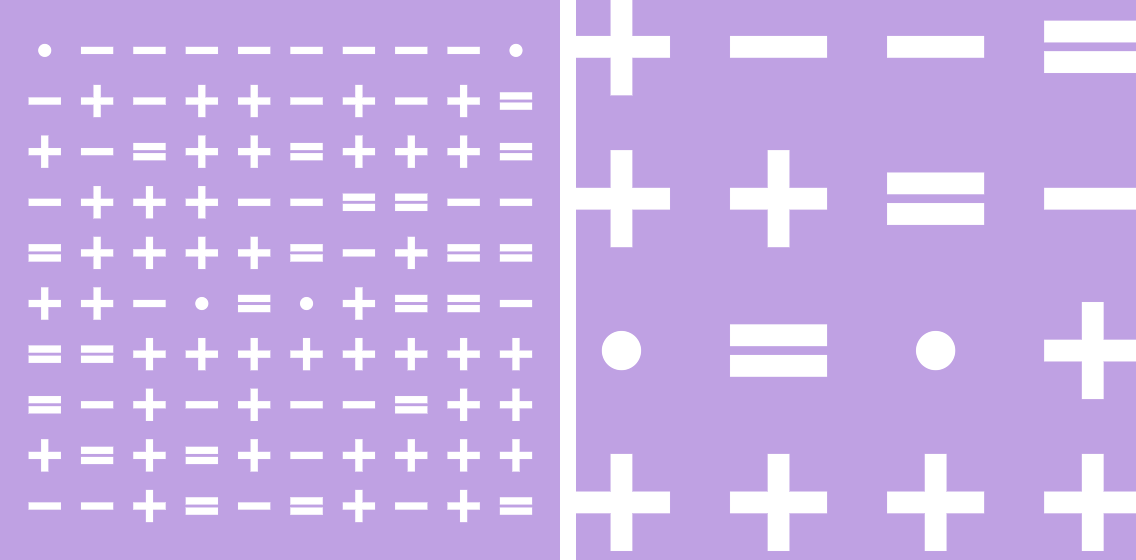
Left: the whole. Right: its middle third, enlarged.
This pattern is drawn by a Shadertoy shader. Its source:

```glsl
#define GRID_COUNT 10.0
#define FIRST_CENTER vec2(0.0799, 0.0964)
#define PITCH vec2(0.0935, 0.0904)
#define BAR_HALF vec2(0.0289, 0.0065)
#define EQUALS_OFFSET 0.0091
#define DOT_RADIUS 0.0117
#define PLUS_SHARE vec2(0.33, 0.65)
#define DASH_SHARE vec2(0.40, 0.12)
#define BACKGROUND vec3(0.75, 0.63, 0.89)
#define INK vec3(1.0)

const int DOT = 0, DASH = 1, EQUALS = 2, PLUS = 3;

float hash(vec2 p) {
    return fract(sin(dot(p, vec2(127.1, 311.7))) * 43758.5453);
}

float sdBox(vec2 p, vec2 halfSize) {
    vec2 d = abs(p) - halfSize;
    return length(max(d, 0.0)) + min(max(d.x, d.y), 0.0);
}

// Choose a sign: dots at the top corners and in one inner row, the rest random
int pickSign(vec2 cell) {
    float last = GRID_COUNT - 1.0;
    if (cell.y == last) return mod(cell.x, last) == 0.0 ? DOT : DASH;
    if (cell.y == 4.0 && abs(cell.x - 4.0) == 1.0) return DOT;

    // Even rows hold more dashes, odd rows more pluses
    int parity = int(mod(cell.y, 2.0));
    float pick = hash(cell + 1.0);
    if (pick < PLUS_SHARE[parity]) return PLUS;
    return pick < PLUS_SHARE[parity] + DASH_SHARE[parity] ? DASH : EQUALS;
}

float sdSign(vec2 p, int kind) {
    if (kind == DOT) return length(p) - DOT_RADIUS;
    if (kind == EQUALS) return sdBox(vec2(p.x, abs(p.y) - EQUALS_OFFSET), BAR_HALF);
    float bar = sdBox(p, BAR_HALF);
    return kind == PLUS ? min(bar, sdBox(p.yx, BAR_HALF)) : bar;
}

void mainImage(out vec4 fragColor, in vec2 fragCoord) {
    float pixel = 1.0 / min(iResolution.x, iResolution.y);
    vec2 uv = (fragCoord - 0.5 * iResolution.xy) * pixel + 0.5;

    // Nearest grid cell, limited so the margins stay empty
    vec2 cell = clamp(floor((uv - FIRST_CENTER) / PITCH + 0.5), 0.0, GRID_COUNT - 1.0);
    vec2 local = uv - FIRST_CENTER - cell * PITCH;

    float dist = sdSign(local, pickSign(cell));
    float coverage = 1.0 - smoothstep(-0.6 * pixel, 0.6 * pixel, dist);
    fragColor = vec4(mix(BACKGROUND, INK, coverage), 1.0);
}
```
